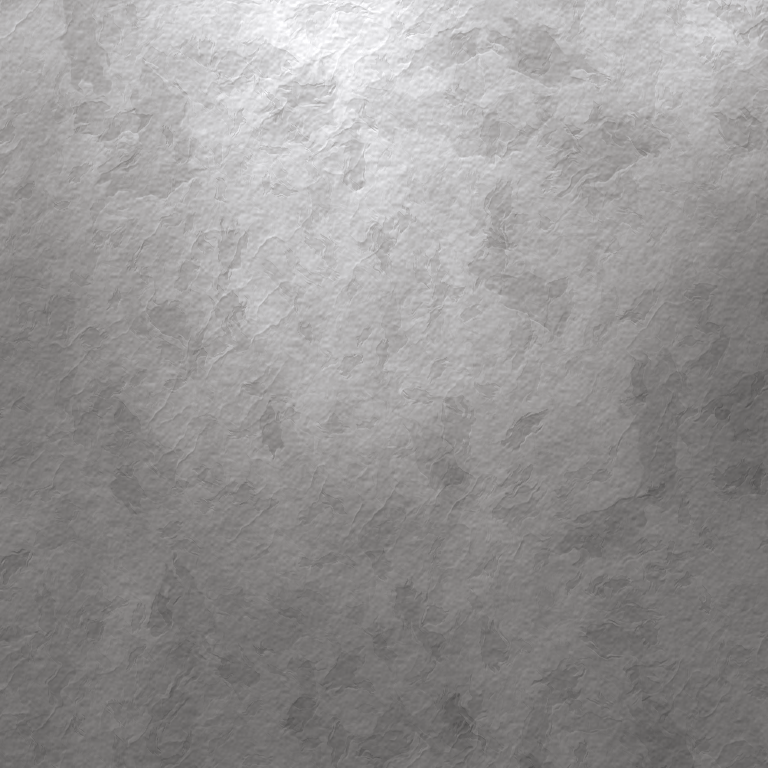
Reproduce this texture procedurally as a WebGL 1 fragment shader.

```glsl
precision highp float;
// Brushed metallic plaster: ragged trowel strokes in relief under soft light from above.
uniform vec2 u_resolution;

float hash(vec2 p) {
  vec3 q = fract(p.xyx * 0.1031);
  q += dot(q, q.yzx + 33.33);
  return fract((q.x + q.y) * q.z);
}

float noise(vec2 p) {
  vec2 cell = floor(p), f = fract(p);
  f = f * f * (3.0 - 2.0 * f);
  float low = mix(hash(cell), hash(cell + vec2(1.0, 0.0)), f.x);
  float high = mix(hash(cell + vec2(0.0, 1.0)), hash(cell + 1.0), f.x);
  return mix(low, high, f.y);
}

float fbm(vec2 p) {
  float sum = 0.0, gain = 0.5;
  for (int i = 0; i < 4; i++) {
    sum += gain * noise(p);
    p = mat2(1.6, 1.2, -1.2, 1.6) * p + 7.3;
    gain *= 0.5;
  }
  return sum;
}

vec2 rotate(vec2 p, float angle) {
  float c = cos(angle), s = sin(angle);
  return vec2(c * p.x + s * p.y, c * p.y - s * p.x);
}

// Overlapping torn strokes, one per cell; mostly pale, some dark.
float strokes(vec2 p, float density, float seed) {
  p = p * density + seed;
  vec2 home = floor(p);
  float tone = 0.0;
  for (int y = -1; y <= 1; y++) {
    for (int x = -1; x <= 1; x++) {
      vec2 cell = home + vec2(float(x), float(y));
      vec2 jitter = vec2(hash(cell + 3.1), hash(cell + 17.7));
      float swirl = 3.0 * (noise(cell * 3.0 / density + seed) - 0.5);
      float angle = 1.0 + swirl + 1.5 * (hash(cell + 41.3) - 0.5);
      vec2 q = rotate(p - cell - mix(vec2(0.2), vec2(0.8), jitter), angle);
      float bristle = noise(q * vec2(3.0, 13.0) + cell * 9.0) - 0.5;
      float slender = mix(1.6, 3.2, hash(cell + 71.9));
      float body = 1.0 - length(q * vec2(1.25, slender)) + 0.7 * bristle;
      float paint = mix(0.3, -1.0, pow(hash(cell + 93.5), 2.5));
      tone = mix(tone, paint, 0.85 * smoothstep(0.12, 0.32, body));
    }
  }
  return tone;
}

// Returns the pigment tone in x and the surface height in y.
vec2 plaster(vec2 p) {
  vec2 tear = vec2(fbm(p * 38.0), fbm(p * 38.0 + 51.0)) - 0.47;
  vec2 w = p + 0.026 * tear;
  float tone = 0.45 * strokes(w, 11.0, 5.0)
             + 0.42 * strokes(w, 21.0, 37.0)
             + 0.30 * strokes(w, 43.0, 83.0);
  float ridge = pow(1.0 - abs(2.0 * noise(rotate(w, 0.9) * vec2(20.0, 42.0)) - 1.0), 5.0);
  float ridgePatch = smoothstep(0.42, 0.68, noise(p * 9.0 + 19.0));
  float grit = 0.6 * noise(p * 115.0) + 0.45 * noise(p * 235.0 + 11.0);
  return vec2(tone, 0.7 * tone + 0.55 * ridge * ridgePatch + grit);
}

float glow(vec2 p, vec2 centre, vec2 radius) {
  vec2 d = (p - centre) / radius;
  return exp(-dot(d, d));
}

// Broad illumination: bright top and centre, dim sides and foot.
float illumination(vec2 p) {
  float light = mix(0.435, 0.66, smoothstep(0.0, 0.9, p.y));
  float beam = (p.x - 0.46) / 0.27;
  light += 0.12 * exp(-beam * beam) * smoothstep(0.1, 0.75, p.y);
  light += 0.12 * glow(p, vec2(0.40, 1.0), vec2(0.20, 0.20));
  light += 0.12 * glow(p, vec2(0.90, 1.0), vec2(0.14, 0.14));
  light -= 0.15 * glow(p, vec2(1.02, 0.58), vec2(0.22, 0.27));
  light -= 0.12 * glow(p, vec2(-0.02, 0.60), vec2(0.20, 0.28));
  return light;
}

void main() {
  vec2 p = gl_FragCoord.xy / u_resolution;
  vec2 surface = plaster(p);
  vec2 towardLight = vec2(-0.0007, 0.0021);
  float relief = clamp(surface.y - plaster(p + towardLight).y, -0.45, 0.45);

  // Pigment, raised edges and a fine metallic sparkle.
  float light = illumination(p);
  float mottle = fbm(p * 6.0 + 23.0) - 0.47;
  float sparkle = noise(p * 330.0 + 61.0) - 0.5;
  float value = light * (1.0 + 0.23 * (surface.x + 0.1) + 0.18 * mottle);
  value += light * (0.27 * relief + 0.05 * sparkle);

  vec3 warmShade = vec3(1.012, 0.994, 0.988);
  vec3 coolShine = vec3(0.998, 0.998, 1.008);
  vec3 tint = mix(warmShade, coolShine, smoothstep(0.5, 0.88, value));
  gl_FragColor = vec4(clamp(value * tint, 0.0, 1.0), 1.0);
}
```
